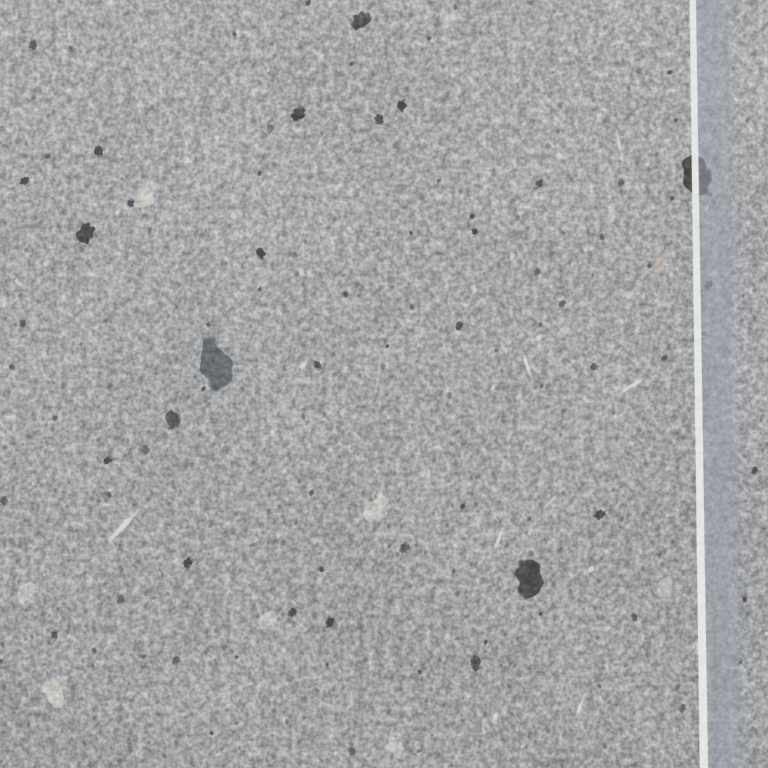
A WebGL 2 fragment shader for this texture:

```glsl
#version 300 es
precision highp float;
// Grey stone slab: octaves of gradient noise form the fine grain, and jittered
// grids scatter dark specks, pebbles, pale fragments and slivers over it.
// A pale, slightly tilted joint with a bluish bevel runs down the right side.

uniform vec2 u_resolution;
out vec4 fragColor;

// Integer hash of a cell and a seed, giving three values in 0..1
vec3 hash3(ivec2 cell, int seed) {
    uvec3 v = uvec3(ivec3(cell, seed)) * 1664525u + 1013904223u;
    v.x += v.y * v.z; v.y += v.z * v.x; v.z += v.x * v.y;
    v ^= v >> 16u;
    v.x += v.y * v.z; v.y += v.z * v.x; v.z += v.x * v.y;
    return vec3(v >> 8u) / 16777216.0;
}

float cornerSlope(ivec2 cell, vec2 offset, int seed) {
    float angle = 6.2832 * hash3(cell, seed).x;
    return dot(vec2(cos(angle), sin(angle)), offset);
}

float gradientNoise(vec2 p, int seed) {
    ivec2 cell = ivec2(floor(p));
    vec2 f = fract(p);
    vec2 w = f * f * f * (f * (f * 6.0 - 15.0) + 10.0);
    float low = mix(cornerSlope(cell, f, seed),
                    cornerSlope(cell + ivec2(1, 0), f - vec2(1, 0), seed), w.x);
    float high = mix(cornerSlope(cell + ivec2(0, 1), f - vec2(0, 1), seed),
                     cornerSlope(cell + ivec2(1, 1), f - vec2(1, 1), seed), w.x);
    return mix(low, high, w.y);
}

// Scattered ragged ellipses: x is coverage, y a random tone per piece
vec2 scatter(vec2 uv, float cells, float chance, vec2 radii, float stretch, int seed) {
    vec2 result = vec2(0.0);
    ivec2 home = ivec2(floor(uv * cells));
    float soft = max(0.0016, 0.8 / u_resolution.y);
    for (int j = -1; j <= 1; j++)
    for (int i = -1; i <= 1; i++) {
        ivec2 cell = home + ivec2(i, j);
        vec3 place = hash3(cell, seed);
        if (place.z > chance) continue;
        vec3 shape = hash3(cell, seed + 100);
        vec2 q = uv - (vec2(cell) + place.xy) / cells;
        float radius = mix(radii.x, radii.y, shape.x * shape.x);
        if (length(q) > radius * 1.6 + soft) continue;

        // Long axes lean towards the vertical
        float angle = mix(0.5, 2.1, shape.y);
        float c = cos(angle), s = sin(angle);
        q = vec2(c * q.x + s * q.y, c * q.y - s * q.x);
        float ragged = gradientNoise(q / radius * 1.7 + place.xy * 40.0, seed + 200);
        float reach = length(q * vec2(1.0, stretch)) / radius + 0.55 * ragged;
        float edge = (reach - 1.0) * radius / stretch;
        float cover = 1.0 - smoothstep(-soft, soft, edge);
        if (cover > result.x) result = vec2(cover, shape.z);
    }
    return result;
}

void main() {
    vec2 uv = gl_FragCoord.xy / u_resolution.y;

    // Fine grain over broad, faint clouds
    float grain = 0.13 * gradientNoise(uv * 80.0, 1)
                + 0.15 * gradientNoise(uv * 150.0, 2)
                + 0.11 * gradientNoise(uv * 250.0, 3);
    float clouds = gradientNoise(uv * 5.0, 4) + gradientNoise(uv * 17.0, 5);
    float grey = mix(0.63, 0.67, uv.y) + grain + 0.03 * clouds;
    vec3 color = grey + vec3(-0.005, 0.0, 0.007);

    // Dark specks, denser-looking towards the bottom
    vec2 dust = scatter(uv, 60.0, 0.45, vec2(0.0014, 0.004), 1.4, 11);
    float dustStrength = mix(0.65, 0.4, uv.y) * (0.5 + 0.5 * dust.y);
    color = mix(color, vec3(0.36, 0.36, 0.37), dust.x * dustStrength);
    vec2 specks = scatter(uv, 14.0, 0.4, vec2(0.0025, 0.007), 1.3, 12);
    color = mix(color, vec3(0.27, 0.27, 0.28), specks.x * mix(0.5, 0.95, specks.y));

    // Pale flecks, cream to pink fragments and thin slivers
    vec2 flecks = scatter(uv, 20.0, 0.22, vec2(0.002, 0.005), 1.5, 13);
    color = mix(color, vec3(0.86), flecks.x * mix(0.3, 0.9, flecks.y));
    vec2 chips = scatter(uv, 7.0, 0.34, vec2(0.007, 0.021), 1.6, 14);
    vec3 chipColor = mix(vec3(0.81, 0.81, 0.78), vec3(0.76, 0.69, 0.66),
                         smoothstep(0.65, 0.85, chips.y));
    color = mix(color, chipColor + 0.5 * grain, chips.x * mix(0.55, 0.9, chips.y));
    vec2 slivers = scatter(uv, 4.0, 0.3, vec2(0.012, 0.022), 7.0, 15);
    color = mix(color, vec3(0.88), slivers.x * 0.85);

    // Charcoal pebbles and a few large blue-grey inclusions
    vec2 pebbles = scatter(uv, 5.0, 0.36, vec2(0.007, 0.018), 1.35, 16);
    color = mix(color, mix(vec3(0.23), vec3(0.36), pebbles.y) + 0.5 * grain,
                pebbles.x * 0.93);
    vec2 inclusions = scatter(uv, 2.0, 0.5, vec2(0.025, 0.045), 1.6, 17);
    color = mix(color, mix(vec3(0.27), vec3(0.45, 0.47, 0.49), inclusions.y) + 0.5 * grain,
                inclusions.x * 0.9);

    // Bluish bevel beside the joint, with soft vertical streaks
    float side = uv.x - (0.9165 - 0.0145 * uv.y);
    float bevel = smoothstep(0.0, 0.004, side) * (1.0 - smoothstep(0.035, 0.062, side));
    float streaks = gradientNoise(vec2(side * 90.0, uv.y * 5.0), 6);
    color = mix(color, vec3(0.61, 0.635, 0.68) + 0.06 * streaks, 0.55 * bevel);

    // Pale joint
    float halfWidth = mix(0.0055, 0.0042, uv.y);
    float blur = max(0.0012, 0.8 / u_resolution.y);
    float joint = 1.0 - smoothstep(-blur, blur, abs(side) - halfWidth);
    color = mix(color, vec3(0.89, 0.9, 0.89) + 0.15 * grain, joint);

    fragColor = vec4(clamp(color, 0.0, 1.0), 1.0);
}
```
